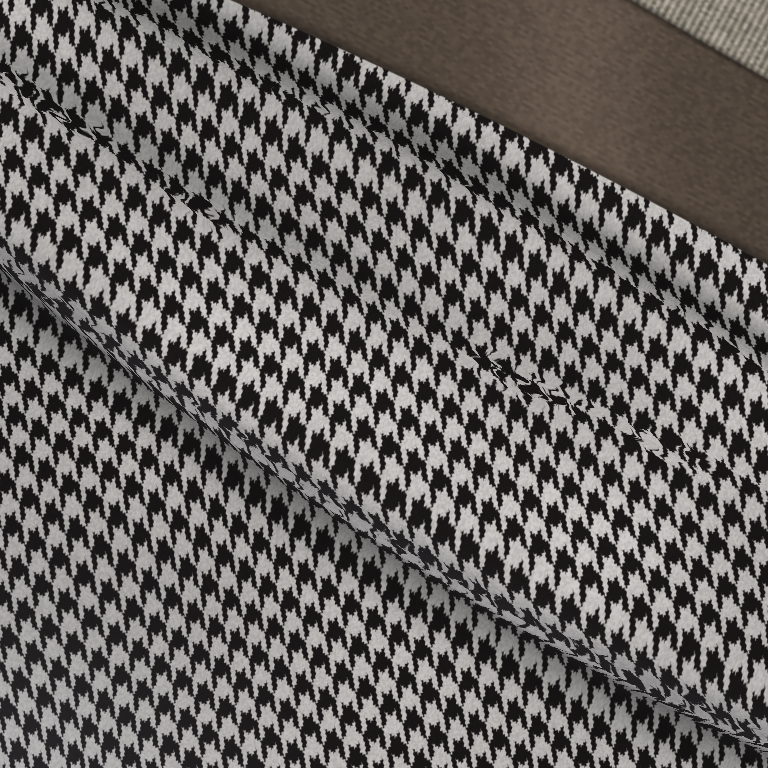
Write a three.js fragment shader that draws this texture.

```glsl
// Draped black and pale grey houndstooth cloth with soft folds, beside brown ribbed cloth.
varying vec2 vUv;

#define S_AXIS vec2(22.19, -13.38)  // repeats per canvas along the folds
#define T_AXIS vec2(12.79, 19.10)   // repeats per canvas across the folds
#define ORIGIN vec2(0.459, 0.551)   // centre of one dark check
#define SOFT 0.045                  // edge softness, in repeats
#define THREADS 8.0                 // threads per repeat
#define JAG 0.055                   // depth of the stepped thread edges
#define PUCKER 0.30                 // disorder along the ridge
#define PALE vec3(0.715, 0.705, 0.695)
#define DARK vec3(0.092, 0.083, 0.082)
#define BROWN vec3(0.335, 0.289, 0.250)
#define KNIT vec3(0.570, 0.545, 0.495)

float hash(vec2 p) {
  vec3 q = fract(vec3(p.xyx) * 0.1031);
  q += dot(q, q.yzx + 33.33);
  return fract((q.x + q.y) * q.z);
}

float noise(vec2 p) {
  vec2 i = floor(p), f = fract(p);
  f = f * f * (3.0 - 2.0 * f);
  return mix(mix(hash(i), hash(i + vec2(1.0, 0.0)), f.x),
             mix(hash(i + vec2(0.0, 1.0)), hash(i + 1.0), f.x), f.y);
}

float bump(float d, float w) { return exp(-d * d / (w * w)); }

// Height above a curved fold line y = c.x + c.y x + c.z x^2
float above(vec2 p, vec3 c) { return p.y - c.x - p.x * (c.y + c.z * p.x); }

// Triangle wave in -0.5..0.5
float zigzag(float x) { return 2.0 * abs(fract(x) - 0.5) - 0.5; }

// Soft square wave: 1 on the first half of each period
float band(float x, float soft) {
  return smoothstep(-soft, soft, 0.243 - abs(fract(x + 0.25) - 0.5));
}

// Dark and pale stripes in both directions, chosen between by a diagonal twill
float houndstooth(vec2 st) {
  vec2 jag = JAG * vec2(zigzag(st.y * THREADS), zigzag(st.x * THREADS));
  float alongS = band(st.x + jag.x, SOFT);
  float alongT = band(st.y + jag.y, SOFT);
  float diagonal = st.x + st.y + JAG * zigzag((st.x - st.y) * THREADS * 0.5);
  return mix(alongT, alongS, band(2.0 * diagonal, 2.0 * SOFT));
}

vec3 checkedCloth(vec2 p) {
  float crease = above(p, vec3(0.655, -0.83, 0.20));
  float ridge = above(p, vec3(0.905, -0.70, 0.16));
  float upper = above(p, vec3(1.05, -0.40, -0.13));
  float under = smoothstep(0.004, -0.008, crease);

  // Weave coordinates, squeezed where the cloth turns into a fold
  vec2 q = (p - ORIGIN) * mix(1.0, 1.08, under);
  vec2 st = vec2(dot(q, S_AXIS), dot(q, T_AXIS)) + 0.25;
  st.y += 15.0 * (crease - 0.015) * bump(crease - 0.015, 0.045);
  st.y += 11.0 * (upper - 0.01) * bump(upper - 0.01, 0.045);
  st.y += 7.0 * ridge * bump(ridge, 0.03);
  st += 0.5 * (vec2(noise(p * 5.0), noise(p * 5.0 + 19.0)) - 0.5);

  // Ragged, shifted threads on the puckered ridge and in the creases
  float worn = bump(ridge, 0.020) * smoothstep(0.25, 0.6, noise(p * 9.0 + 4.0))
             + 0.6 * bump(crease - 0.012, 0.016) + 0.4 * bump(upper, 0.012);
  vec2 thread = st * vec2(2.0, 6.0);
  st += PUCKER * worn * 2.0 * (vec2(noise(thread), noise(thread + 31.0)) - 0.5);
  st += 0.035 * (vec2(noise(st * 4.0), noise(st * 4.0 + 57.0)) - 0.5);

  float ink = houndstooth(st);
  float fibre = noise(st * 16.0) - 0.5;
  vec3 color = mix(PALE, DARK, ink) * (1.0 + 0.13 * fibre);

  // Fold shading
  float shade = 1.0 + 0.06 * bump(ridge + 0.13, 0.10);
  shade -= 0.36 * under * bump(crease, 0.060);
  shade -= 0.14 * bump(crease - 0.015, 0.025);
  shade -= 0.32 * bump(upper - 0.025, 0.030);
  shade -= 0.20 * bump(ridge - 0.025, 0.035) * smoothstep(0.9, 0.1, p.x);
  shade += 0.16 * (noise(p * 4.0 + 8.0) - 0.5);
  color *= shade;

  // Cool haze on the crease and at the lower left
  float haze = 0.45 * bump(crease - 0.012, 0.03)
             + 0.5 * smoothstep(0.55, 0.0, length(p * vec2(1.0, 1.3)));
  return mix(color, vec3(0.37, 0.37, 0.41), 0.38 * haze);
}

// Brown ribbed cloth, with a paler knit beyond its far seam
vec3 plainCloth(vec2 p, float edge) {
  vec2 rib = vec2(dot(p, vec2(0.88, -0.47)), dot(p, vec2(0.47, 0.88)));
  float grain = noise(rib * vec2(170.0, 260.0)) - 0.5;
  float light = 0.93 + 0.20 * bump(p.x - 0.76, 0.12) + 0.12 * (noise(p * 7.0) - 0.5);
  vec3 brown = BROWN * (light + 0.20 * grain + 0.05 * zigzag(rib.y * 130.0));
  brown *= 1.0 - 0.35 * bump(edge, 0.012);

  float seam = p.y - 1.0 + 0.58 * (p.x - 0.82);
  vec3 knit = KNIT * (0.95 + 0.38 * zigzag(rib.x * 105.0) + 0.30 * grain);
  vec3 color = mix(brown, knit, smoothstep(-0.002, 0.003, seam));
  return color * (1.0 - 0.38 * bump(seam, 0.006));
}

void main() {
  float edge = above(vUv, vec3(1.1209, -0.376, -0.09));
  vec3 color = mix(checkedCloth(vUv), plainCloth(vUv, edge), smoothstep(-0.0015, 0.0015, edge));
  gl_FragColor = vec4(clamp(color, 0.0, 1.0), 1.0);
}
```
